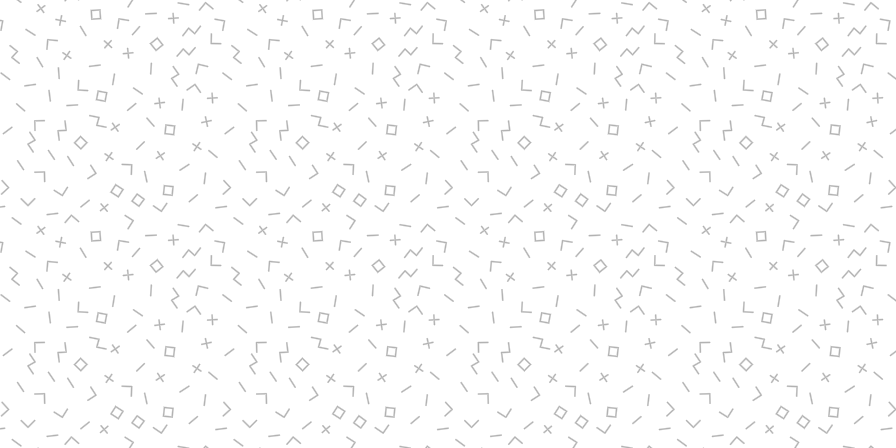
This pattern is drawn by a Shadertoy shader. Its source:

```glsl
// Tiled confetti of thin grey squares, crosses, dashes, corners and zigzags on white

vec4 hash4(vec2 p) {
    vec4 h = fract(p.xyxy * vec4(0.1031, 0.1030, 0.0973, 0.1099));
    h += dot(h, h.wzxy + 33.33);
    return fract((h.xxyz + h.yzzw) * h.zywx);
}

float segment(vec2 p, vec2 a, vec2 b) {
    vec2 ab = b - a;
    return length(p - a - ab * clamp(dot(p - a, ab) / dot(ab, ab), 0.0, 1.0));
}

float squareOutline(vec2 p) {
    p = abs(p);
    return abs(max(p.x, p.y) - 0.175);
}

float dash(vec2 p, float halfLength) {
    return segment(p, vec2(-halfLength, 0.0), vec2(halfLength, 0.0));
}

float corner(vec2 p) {
    return segment(vec2(abs(p.x), p.y), vec2(0.0, 0.13), vec2(0.27, -0.14));
}

// Three legs, point-symmetric about the middle
float zigzag(vec2 p) {
    vec2 tip = vec2(-0.12, 0.38), bend = vec2(0.13, 0.10);
    float outer = min(segment(p, tip, bend), segment(-p, tip, bend));
    return min(outer, segment(p, bend, -bend));
}

// Picks one of the five kinds by their share of the total
float confetti(vec2 p, float pick) {
    if (pick < 0.12) return squareOutline(p);
    if (pick < 0.29) return min(dash(p, 0.19), dash(p.yx, 0.19));
    if (pick < 0.61) return dash(p, 0.21);
    if (pick < 0.85) return corner(p);
    return zigzag(p);
}

void mainImage(out vec4 fragColor, in vec2 fragCoord) {
    // Slanted lattice with 80 cells in each square tile
    vec2 tilePos = fragCoord / iResolution.y * 2.02;
    vec2 lattice = mat2(8.0, 4.0, -4.0, 8.0) * tilePos;
    float pixel = 2.02 * sqrt(80.0) / iResolution.y;

    // Nearest stroke among the neighbouring cells
    float dist = 1.0;
    for (int y = -1; y <= 1; y++)
    for (int x = -1; x <= 1; x++) {
        vec2 cell = floor(lattice) + vec2(x, y);

        // Wrapped cell position, so that every tile repeats
        vec2 key = mod(vec2(8.0 * cell.x + 4.0 * cell.y, 8.0 * cell.y - 4.0 * cell.x), 80.0);
        vec4 rnd = hash4(key + 7.0);
        vec2 local = lattice - cell - 0.5 - (rnd.xy - 0.5) * 0.36;

        // Eighth turns with a slight tilt, plus the slant of the lattice
        float tilt = (fract(rnd.x * 37.0 + rnd.y * 53.0) - 0.5) * 0.5;
        float angle = floor(rnd.z * 8.0) * 0.7854 + tilt + atan(0.5);
        float c = cos(angle), s = sin(angle);
        dist = min(dist, confetti(mat2(c, -s, s, c) * local, rnd.w));
    }

    float ink = clamp((0.03 - dist) / (1.2 * pixel) + 0.5, 0.0, 1.0);
    fragColor = vec4(mix(vec3(1.0), vec3(0.70), ink), 1.0);
}
```
